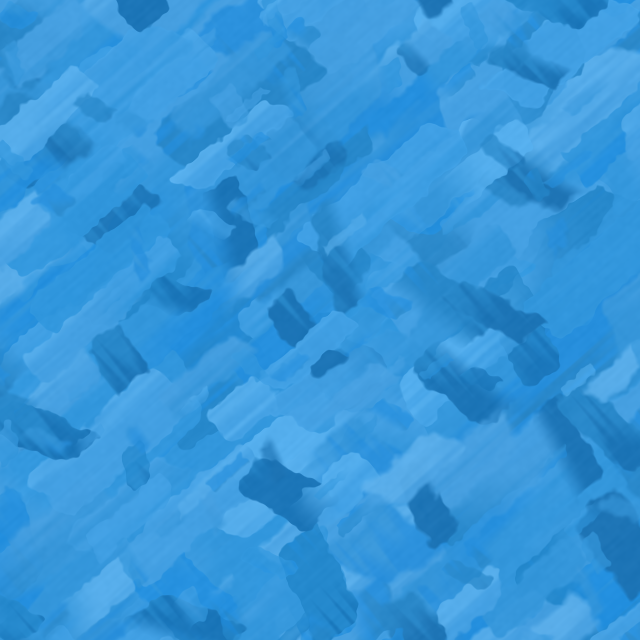
Reproduce this pattern procedurally as a three.js fragment shader.

```glsl
varying vec2 vUv;

#define ANGLE 0.72
#define ROUGHNESS 0.020
#define JAGGEDNESS 0.006
#define EDGE_SHARP 0.0016
#define EDGE_SOFT 0.008
#define STREAKS 0.13
#define TONE_DRIFT 0.34
#define RIM 0.022

const vec3 DEEP   = vec3(0.10, 0.45, 0.71);
const vec3 STEEL  = vec3(0.15, 0.53, 0.79);
const vec3 VIVID  = vec3(0.14, 0.56, 0.87);
const vec3 MIDDLE = vec3(0.20, 0.59, 0.86);
const vec3 SKY    = vec3(0.27, 0.63, 0.89);
const vec3 PALE   = vec3(0.35, 0.69, 0.93);

vec4 hash4(vec2 p) {
  vec4 q = fract(p.xyxy * vec4(0.1031, 0.1030, 0.0973, 0.1099));
  q += dot(q, q.wzxy + 33.33);
  return fract((q.xxyz + q.yzzw) * q.zywx);
}

float noise(vec2 p) {
  vec2 i = floor(p), f = fract(p);
  f = f * f * (3.0 - 2.0 * f);
  float low = mix(hash4(i).x, hash4(i + vec2(1.0, 0.0)).x, f.x);
  float high = mix(hash4(i + vec2(0.0, 1.0)).x, hash4(i + 1.0).x, f.x);
  return mix(low, high, f.y);
}

vec2 noise2(vec2 p) {
  return vec2(noise(p), noise(p + 47.3)) - 0.5;
}

// Tone 0..1 to paint, with steps placed by each colour's share
vec3 palette(float tone) {
  vec3 c = mix(DEEP, STEEL, smoothstep(0.03, 0.13, tone));
  c = mix(c, VIVID, smoothstep(0.22, 0.30, tone));
  c = mix(c, MIDDLE, smoothstep(0.36, 0.46, tone));
  c = mix(c, SKY, smoothstep(0.58, 0.74, tone));
  return mix(c, PALE, smoothstep(0.84, 0.98, tone));
}

float roundedBox(vec2 p, vec2 size, float radius) {
  vec2 d = abs(p) - size + radius;
  return length(max(d, 0.0)) + min(max(d.x, d.y), 0.0) - radius;
}

// One layer of jittered, skewed strokes; tones gives the range of paint
void paint(inout vec3 col, vec2 p, vec2 cell, vec2 halfSize, vec2 tones,
           float cover, float opacity, float seed) {
  vec2 home = floor(p / cell);
  float scale = min(halfSize.x, halfSize.y) / 0.05;
  vec2 warp = ROUGHNESS * min(scale, 1.2) * noise2(p * 26.0 / scale + seed * 9.1)
            + JAGGEDNESS * noise2(p * 110.0 + seed * 5.7);
  vec2 grain = halfSize.x > halfSize.y ? vec2(7.0, 120.0) : vec2(120.0, 7.0);
  float streak = noise(p * grain + seed * 3.3) - 0.5;

  for (int j = -1; j <= 1; j++) {
    for (int i = -1; i <= 1; i++) {
      vec2 id = home + vec2(float(i), float(j));
      vec4 shape = hash4(id + seed * 17.0 + 100.0);
      vec4 look = hash4(id + seed * 31.0 + 300.0);
      if (look.x > cover) continue;

      vec2 q = p - (id + 0.5 + 0.8 * (shape.xy - 0.5)) * cell;
      q.x += q.y * (look.y - 0.5) * 1.1;
      vec2 size = halfSize * mix(vec2(0.6), vec2(1.12), shape.zw);
      float d = roundedBox(q + warp, size, 0.35 * min(size.x, size.y));
      float edge = mix(EDGE_SHARP, EDGE_SOFT, pow(look.w, 4.0));
      float mask = 1.0 - smoothstep(-edge, edge, d);

      // Some strokes run dry towards one end
      float along = q.x / size.x * (shape.x < 0.5 ? -1.0 : 1.0);
      float dry = mix(1.0, smoothstep(-1.1, 0.1, along), step(0.5, shape.y));

      float tone = mix(tones.x, tones.y, look.z) + STREAKS * streak
                 + 0.07 * q.y / size.y;
      tone += (tones.y - tones.x) * TONE_DRIFT * (noise(id * 0.6 + seed) - 0.5);
      vec3 paintCol = palette(tone) + 0.025 * (look.w - 0.5) * vec3(1.0, -0.2, -0.8);
      paintCol += RIM * (look.y - 0.4) * smoothstep(-0.005, 0.0, d);
      col = mix(col, paintCol, mask * dry * opacity);
    }
  }
}

void main() {
  float c = cos(ANGLE), s = sin(ANGLE);
  vec2 p = mat2(c, -s, s, c) * vUv + 3.0;

  // Ground wash
  vec3 col = palette(0.2 + 0.6 * noise(p * vec2(4.0, 9.0)));

  // Broad strokes along the slope, then blocks across it
  paint(col, p, vec2(0.23, 0.115), vec2(0.165, 0.068), vec2(0.12, 0.95), 1.0, 0.95, 1.0);
  paint(col, p, vec2(0.13, 0.14), vec2(0.060, 0.075), vec2(0.08, 0.60), 0.55, 0.85, 2.0);
  paint(col, p, vec2(0.20, 0.10), vec2(0.145, 0.042), vec2(0.35, 0.95), 0.62, 0.90, 3.0);

  // Dark chips, pale dabs and small fragments
  paint(col, p, vec2(0.15, 0.15), vec2(0.038, 0.074), vec2(-0.04, 0.18), 0.42, 0.95, 4.0);
  paint(col, p, vec2(0.17, 0.11), vec2(0.085, 0.030), vec2(0.66, 1.04), 0.36, 0.92, 5.0);
  paint(col, p, vec2(0.07, 0.08), vec2(0.020, 0.034), vec2(0.05, 0.75), 0.24, 0.70, 6.0);
  paint(col, p, vec2(0.09, 0.05), vec2(0.038, 0.010), vec2(0.20, 1.00), 0.17, 0.60, 7.0);

  // Bristle texture
  col += 0.016 * (noise(p * vec2(22.0, 190.0)) - 0.5);
  col += 0.012 * (noise(p * 130.0) - 0.5);
  gl_FragColor = vec4(clamp(col, 0.0, 1.0), 1.0);
}
```
